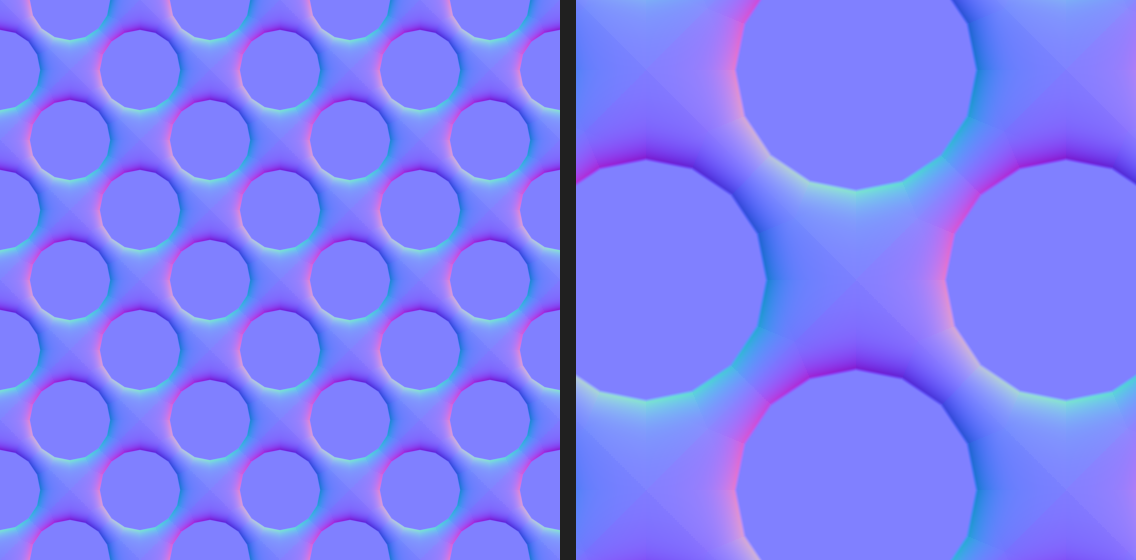
Left, the full canvas; right, a detail of the centre.
A three.js fragment shader for this texture map:

```glsl
// Tangent-space normal map of a rounded lattice with staggered 16-sided holes.
#define REPEATS 4.0        // lattice cells across and up, two holes in each
#define HOLE_RADIUS 0.287  // corner radius of a hole, in cells
#define HOLE_SIDES 16.0
#define RIM_TILT 0.84      // sideways lean of the normal at the rim
#define RIM_FALLOFF 0.055  // distance over which the lean fades, in cells
#define CREASE_TILT 0.035  // lean left on the broad crossings
#define FACET_MIX 0.25     // how far the rim shading follows the flat sides
#define EDGE_SOFT 0.006    // half width of the smoothed rim, in cells

varying vec2 vUv;

const float PI = 3.14159265;

// Direction of the polygon side facing v; corners lie on the axes.
vec2 sideNormal(vec2 v) {
  float sector = 2.0 * PI / HOLE_SIDES;
  float angle = (floor(atan(v.y, v.x) / sector) + 0.5) * sector;
  return vec2(cos(angle), sin(angle));
}

void main() {
  vec2 p = vUv * REPEATS;
  vec2 base = floor(p * 2.0);
  vec2 tilt = vec2(0.0);
  vec2 nearestDir = vec2(0.0);
  float nearest = 10.0;

  // Every hole draws the surrounding surface down toward its centre.
  for (int j = -1; j <= 2; j++) {
    for (int i = -1; i <= 2; i++) {
      vec2 node = base + vec2(float(i), float(j));
      // Holes sit on every other node of the half-cell grid.
      if (mod(node.x + node.y, 2.0) < 0.5) continue;
      vec2 v = p - node * 0.5;
      if (dot(v, v) < 1e-8) v = vec2(1e-4, 0.0);
      vec2 side = sideNormal(v);
      float d = dot(v, side) - HOLE_RADIUS * cos(PI / HOLE_SIDES);
      vec2 outward = normalize(mix(normalize(v), side, FACET_MIX));
      tilt -= outward * RIM_TILT * exp(-max(d, 0.0) / RIM_FALLOFF);
      if (d < nearest) {
        nearest = d;
        nearestDir = outward;
      }
    }
  }

  // Faint diagonal creases where four strands meet.
  tilt -= nearestDir * CREASE_TILT * smoothstep(0.06, 0.13, nearest);

  // Hole floors are flat.
  tilt *= smoothstep(-EDGE_SOFT, EDGE_SOFT, nearest);

  // Pack the unit normal into colour.
  vec3 normal = vec3(tilt, sqrt(max(1.0 - dot(tilt, tilt), 0.0)));
  gl_FragColor = vec4(normal * 0.5 + 0.5, 1.0);
}
```
